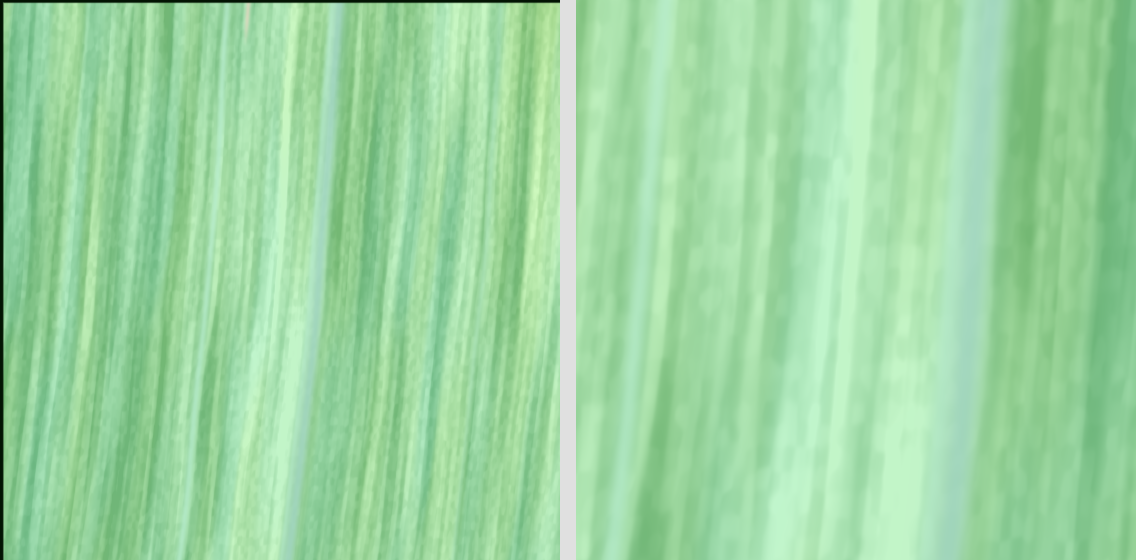
Left, the full canvas; right, a detail of the centre.
This texture is drawn by a WebGL 1 fragment shader. Its source:

```glsl
precision highp float;
// Pale green leaf surface: fine, nearly upright veins leaning along a curved midrib.
// Smooth cellular noise, stretched along the veins, sets the tone; soft bands place
// the broad light and dark strips, the ribs and the thin dark frame.

uniform vec2 u_resolution;

const vec3 SHADE_GREEN = vec3(0.465, 0.735, 0.495);
const vec3 LIGHT_GREEN = vec3(0.735, 0.935, 0.745);
const vec3 RIB_BLUE    = vec3(0.620, 0.825, 0.755);
const vec3 VEIN_PALE   = vec3(0.720, 0.930, 0.810);
const vec3 SCAR_PINK   = vec3(0.860, 0.840, 0.740);
const vec3 FRAME_DARK  = vec3(0.010, 0.080, 0.010);
const vec3 BLUE_TINT   = vec3(-0.045, 0.000, 0.075);
const vec3 YELLOW_TINT = vec3(0.050, 0.020, -0.045);

const float RIB_X = 0.516;            // midrib position at the bottom
const float LEAN = 0.122;             // sideways run of the veins
const float BEND = 0.034;             // how much they straighten upward
const vec2 BROAD_SCALE = vec2(15.0, 1.3);
const vec2 VEIN_SCALE  = vec2(58.0, 2.2);
const vec2 FINE_SCALE  = vec2(125.0, 5.0);
const vec2 GRAIN_SCALE = vec2(150.0, 75.0);
const vec2 TINT_SCALE  = vec2(32.0, 2.5);
const float BROAD_GAIN = 0.48;
const float VEIN_GAIN  = 0.72;
const float FINE_GAIN  = 0.48;
const float GRAIN_GAIN = 0.24;
const float CELL_SHARPNESS = 6.0;
const vec2 FRAME_WIDTH = vec2(0.006, 0.005);
const float FRAME_BLUR = 0.002;

vec3 hash3(vec2 p) {
  vec3 q = vec3(dot(p, vec2(127.1, 311.7)),
                dot(p, vec2(269.5, 183.3)),
                dot(p, vec2(419.2, 371.9)));
  return fract(sin(q) * 43758.547);
}

// Blend of random cell values, weighted by nearness; centred on zero.
float cellNoise(vec2 p) {
  vec2 cell = floor(p);
  float sum = 0.0;
  float total = 0.0;
  for (int j = -1; j <= 1; j++) {
    for (int i = -1; i <= 1; i++) {
      vec2 id = cell + vec2(float(i), float(j));
      vec3 rnd = hash3(id);
      vec2 d = id + 0.2 + 0.6 * rnd.xy - p;
      float weight = exp(-CELL_SHARPNESS * dot(d, d));
      sum += weight * rnd.z;
      total += weight;
    }
  }
  return sum / total - 0.5;
}

float band(float x, float centre, float width) {
  float d = (x - centre) / width;
  return exp(-d * d);
}

// Horizontal position traced down along the veins to the bottom edge.
float veinCoord(vec2 uv) {
  float wobble = 0.0015 * sin(uv.y * 9.0 + uv.x * 14.0)
               + 0.0007 * sin(uv.y * 23.0 - uv.x * 31.0);
  return uv.x - LEAN * uv.y + BEND * uv.y * uv.y + wobble;
}

float leafTone(vec2 leaf) {
  float tone = 0.5 + BROAD_GAIN * cellNoise(leaf * BROAD_SCALE);
  tone += VEIN_GAIN * cellNoise(leaf * VEIN_SCALE + 17.0);
  tone += FINE_GAIN * cellNoise(leaf * FINE_SCALE + 41.0);
  tone += GRAIN_GAIN * cellNoise(leaf * GRAIN_SCALE + 73.0);
  // Broad strips on either side of the midrib.
  tone += 0.24 * band(leaf.x, 0.470, 0.050);
  tone -= 0.26 * band(leaf.x, 0.568, 0.042);
  tone += 0.22 * band(leaf.x, 0.780, 0.040);
  tone -= 0.20 * band(leaf.x, 0.855, 0.030);
  tone += 0.22 * band(leaf.x, 0.960, 0.060);
  // The left side deepens toward the bottom.
  tone -= 0.22 * band(leaf.x, 0.170, 0.150) * (1.0 - 0.7 * leaf.y);
  return tone;
}

void main() {
  vec2 uv = gl_FragCoord.xy / u_resolution;
  vec2 leaf = vec2(veinCoord(uv), uv.y);

  // Blade: tone, then cool and warm streaks.
  float tone = clamp(leafTone(leaf), -0.1, 1.12);
  vec3 color = mix(SHADE_GREEN, LIGHT_GREEN, tone);
  float tint = cellNoise(leaf * TINT_SCALE + 97.0);
  color += BLUE_TINT * max(tint, 0.0) - YELLOW_TINT * min(tint, 0.0);
  color += YELLOW_TINT * 0.6 * band(uv.x, 1.0, 0.12) * uv.y;

  // Thin pale veins and a short scar at the top.
  float vein = band(leaf.x, 0.319, 0.006) + 0.5 * band(leaf.x, 0.808, 0.005);
  color = mix(color, VEIN_PALE, 0.7 * vein);
  float scar = band(leaf.x, 0.357, 0.004) * smoothstep(0.91, 0.97, uv.y);
  color = mix(color, SCAR_PINK, 0.8 * scar);

  // Midrib: cool core, bright left flank, shaded right flank.
  color = mix(color, VEIN_PALE, 0.6 * band(leaf.x, RIB_X - 0.013, 0.006));
  color = mix(color, RIB_BLUE, 0.8 * band(leaf.x, RIB_X, 0.011));
  color = mix(color, SHADE_GREEN, 0.45 * band(leaf.x, RIB_X + 0.017, 0.006));

  // Dark frame on the left and top.
  vec2 inset = vec2(uv.x, 1.0 - uv.y) - FRAME_WIDTH;
  float inside = smoothstep(-FRAME_BLUR, FRAME_BLUR, min(inset.x, inset.y));
  gl_FragColor = vec4(mix(FRAME_DARK, color, inside), 1.0);
}
```
